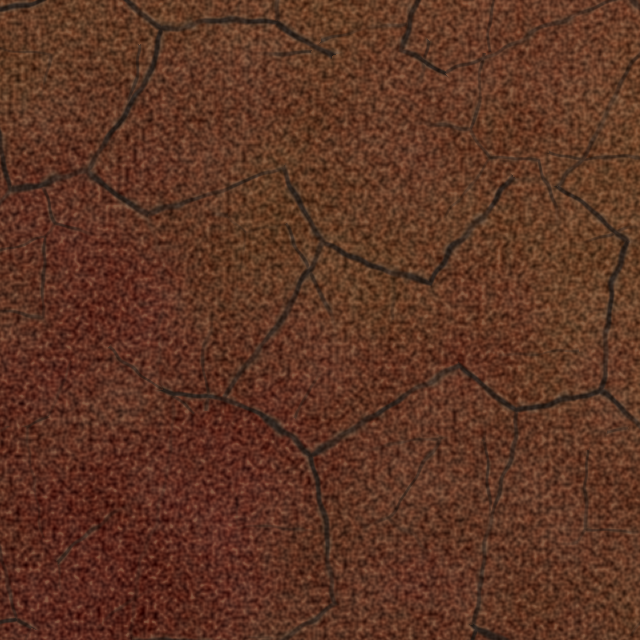
A WebGL 1 fragment shader for this texture:

```glsl
precision highp float;
// Weathered red-brown leather or clay: fine grain over drifting stains,
// split by a network of dark cracks with pale, worn rims.
// Cracks are warped Voronoi borders; grain and stains are gradient noise.
uniform vec2 u_resolution;

#define CELLS vec2(4.3, 3.1)
#define FINE_CELLS vec2(7.5, 6.5)
#define JITTER 0.72
#define CRACK_WIDTH 0.0052
#define FINE_WIDTH 0.0034
#define WARP 0.030
#define ROUGHNESS 0.007
#define GRAIN_FREQ 88.0
#define GRAIN_CONTRAST 0.30
#define STAIN_CONTRAST 0.060

const vec3 BROWN = vec3(0.385, 0.222, 0.150);
const vec3 RED = vec3(0.385, 0.150, 0.120);
const vec3 OCHRE = vec3(0.390, 0.245, 0.150);
const vec3 TAN = vec3(0.500, 0.365, 0.265);
const vec3 CRACK = vec3(0.150, 0.115, 0.095);
const vec3 DUST = vec3(0.400, 0.310, 0.235);

float hash(vec2 p) {
  return fract(sin(dot(p, vec2(127.1, 311.7))) * 43758.547);
}

vec2 gradient(vec2 cell) {
  float angle = 6.28318 * hash(cell);
  return vec2(cos(angle), sin(angle));
}

float noise(vec2 p) {
  vec2 i = floor(p), f = fract(p);
  vec2 u = f * f * f * (f * (f * 6.0 - 15.0) + 10.0);
  vec2 e = vec2(1.0, 0.0);
  float low = mix(dot(gradient(i), f), dot(gradient(i + e), f - e), u.x);
  float high = mix(dot(gradient(i + e.yx), f - e.yx),
                   dot(gradient(i + 1.0), f - 1.0), u.x);
  return mix(low, high, u.y);
}

float fbm(vec2 p) {
  float sum = 0.0, gain = 0.6;
  for (int i = 0; i < 4; i++) {
    sum += gain * noise(p);
    p = p * 2.03 + 17.3;
    gain *= 0.5;
  }
  return sum;
}

vec2 site(vec2 cell) {
  vec2 random = vec2(hash(cell + 3.7), hash(cell + 51.3));
  return cell + 0.5 + JITTER * (random - 0.5);
}

// x: dark crack core, y: pale rim. Every border gets its own strength.
vec2 cracks(vec2 p, vec2 cells, float width, float missing) {
  vec2 q = p * cells, home = floor(q), owner = home, nearest = vec2(9.0);
  for (int y = -1; y <= 1; y++)
    for (int x = -1; x <= 1; x++) {
      vec2 cell = home + vec2(x, y);
      vec2 r = (site(cell) - q) / cells;
      if (dot(r, r) < dot(nearest, nearest)) { nearest = r; owner = cell; }
    }
  vec2 result = vec2(0.0);
  for (int y = -2; y <= 2; y++)
    for (int x = -2; x <= 2; x++) {
      vec2 cell = owner + vec2(x, y);
      if (x == 0 && y == 0) continue;
      vec2 r = (site(cell) - q) / cells;
      float d = dot(0.5 * (nearest + r), normalize(r - nearest));
      float strength = smoothstep(missing, missing + 0.45, hash(cell + owner + 9.1));
      float w = width * (0.55 + 0.45 * strength);
      float core = 1.0 - smoothstep(0.25 * w, 1.25 * w, d);
      float rim = 1.0 - smoothstep(0.8 * w, 2.4 * w, d);
      result = max(result, vec2(core, rim) * strength);
    }
  return result;
}

void main() {
  vec2 p = gl_FragCoord.xy / min(u_resolution.x, u_resolution.y);

  // Stains: redder to the lower left, brighter to the upper right.
  float stain = fbm(p * 3.2 + 4.0);
  float redness = smoothstep(0.15, 0.95, 0.75 - 0.8 * length(p - vec2(0.1, 0.15)) + stain);
  float ochre = smoothstep(-0.15, 0.35, fbm(p * 2.6 + 31.0));
  vec3 color = mix(mix(BROWN, OCHRE, ochre), RED, 0.75 * redness);
  color *= 0.96 + 0.10 * (p.x + p.y - 0.9);
  color += STAIN_CONTRAST * fbm(p * 7.0 + 60.0);

  // Grain: soft specks in two sizes, with a slight hue shift and pale flecks.
  float grain = 0.60 * noise(p * GRAIN_FREQ) + 0.65 * noise(p * GRAIN_FREQ * 1.8 + 9.0);
  float tint = noise(p * GRAIN_FREQ * 0.75 + 40.0);
  color += GRAIN_CONTRAST * grain * vec3(1.0, 0.74, 0.56);
  color += 0.045 * tint * vec3(0.5, -0.5, -0.6);
  float fleck = smoothstep(0.25, 0.60, grain + 0.15 * stain);
  color = mix(color, TAN, 0.55 * fleck);

  // Cracks: a strong tall network and a faint, broken finer one.
  vec2 bend = vec2(noise(p * 5.0 + 11.0), noise(p * 5.0 + 73.0));
  vec2 chip = vec2(noise(p * 30.0 + 21.0), noise(p * 30.0 + 87.0));
  vec2 warped = p + WARP * bend + ROUGHNESS * chip;
  vec2 main_cracks = cracks(warped, CELLS, CRACK_WIDTH, 0.08);
  vec2 fine_cracks = cracks(warped + 5.37, FINE_CELLS, FINE_WIDTH, 0.42);
  float wear = smoothstep(-0.40, 0.15, noise(p * 14.0 + 15.0));
  float broken = smoothstep(-0.15, 0.25, noise(p * 6.0 + 28.0));
  float core = max(main_cracks.x * mix(0.6, 1.0, wear), 0.65 * fine_cracks.x * broken);
  float rim = max(main_cracks.y, 0.8 * fine_cracks.y * broken);
  float dusty = smoothstep(-0.25, 0.40, noise(p * 45.0 + 33.0));
  color = mix(color, DUST + 0.12 * grain, 0.65 * rim * dusty);
  color = mix(color, CRACK + 0.10 * grain, 0.92 * core);

  gl_FragColor = vec4(clamp(color, 0.0, 1.0), 1.0);
}
```
